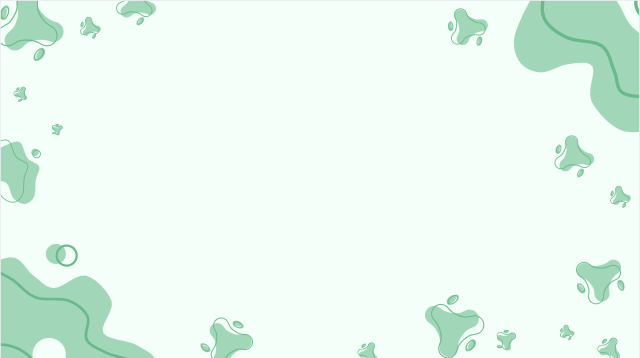
Reproduce this background procedurally as a WebGL 2 fragment shader.

```glsl
#version 300 es
precision highp float;
// Pale mint backdrop framed by green organic blobs, loose outlines and small trefoils.

#define CANVAS vec2(768.0, 430.0)
#define PAPER vec3(0.96, 1.0, 0.98)
#define LEAF vec3(0.63, 0.84, 0.72)
#define INK vec3(0.41, 0.73, 0.54)
#define FRAME vec3(0.91, 0.93, 0.93)
#define BOLD 2.0
#define KNOTS 12
#define STEPS 6

uniform vec2 u_resolution;
out vec4 fragColor;

// Knots of closed curves, in canvas units with y pointing down.
const vec2 CORNER_TOP[KNOTS] = vec2[](
  vec2(660, -25), vec2(620, 35), vec2(622, 72), vec2(648, 87), vec2(682, 77), vec2(711, 80),
  vec2(710, 122), vec2(750, 158), vec2(800, 140), vec2(775, 54), vec2(755, 28), vec2(728, -10));
const vec2 RIBBON_TOP[KNOTS] = vec2[](
  vec2(652, -15), vec2(653, 22), vec2(680, 45), vec2(722, 55), vec2(737, 85), vec2(748, 112),
  vec2(790, 110), vec2(850, 60), vec2(850, 0), vec2(850, -60), vec2(760, -90), vec2(650, -70));
const vec2 CORNER_LOW[KNOTS] = vec2[](
  vec2(-40, 340), vec2(12, 309), vec2(40, 331), vec2(65, 346), vec2(103, 331), vec2(134, 362),
  vec2(124, 400), vec2(165, 415), vec2(185, 440), vec2(120, 490), vec2(0, 490), vec2(-60, 420));
const vec2 RIBBON_LOW[KNOTS] = vec2[](
  vec2(-20, 330), vec2(10, 333), vec2(42, 357), vec2(82, 361), vec2(105, 380), vec2(104, 408),
  vec2(128, 424), vec2(165, 440), vec2(160, 490), vec2(60, 500), vec2(-40, 490), vec2(-70, 400));
const vec2 SIDE[KNOTS] = vec2[](
  vec2(-10, 185), vec2(8, 174), vec2(24, 171), vec2(33, 190), vec2(47, 200), vec2(43, 216),
  vec2(41, 236), vec2(30, 245), vec2(16, 238), vec2(8, 220), vec2(-8, 215), vec2(-15, 200));

// Trefoils: centre, radius, direction of the lobe between the two seeds.
const vec4 LARGE[7] = vec4[](
  vec4(38, 30, 42, 2.4), vec4(165, 4, 25, 2.5), vec4(562, 32, 25, 2.0), vec4(690, 187, 25, 2.35),
  vec4(720, 333, 31, 1.45), vec4(541, 393, 38, -0.42), vec4(273, 413, 31, 4.05));
const vec3 SMALL[8] = vec3[](
  vec3(109, 33, 13), vec3(26, 113, 9), vec3(69, 156, 7), vec3(745, 236, 13),
  vec3(443, 424, 13), vec3(608, 409, 13), vec3(681, 399, 9), vec3(733, 420, 15));

// Signed distance to a closed Catmull-Rom curve.
float splineDistance(vec2 p, vec2 k[KNOTS]) {
  float nearest = 1e9, side = 1.0;
  vec2 a = k[0];
  for (int i = 0; i < KNOTS; i++) {
    vec2 k0 = k[(i + KNOTS - 1) % KNOTS], k1 = k[i];
    vec2 k2 = k[(i + 1) % KNOTS], k3 = k[(i + 2) % KNOTS];
    for (int j = 1; j <= STEPS; j++) {
      float t = float(j) / float(STEPS);
      vec2 b = k1 + 0.5 * t * (k2 - k0 + t * (2.0 * k0 - 5.0 * k1 + 4.0 * k2 - k3
             + t * (3.0 * (k1 - k2) + k3 - k0)));
      vec2 e = b - a, w = p - a;
      vec2 q = w - e * clamp(dot(w, e) / dot(e, e), 0.0, 1.0);
      nearest = min(nearest, dot(q, q));
      if ((a.y > p.y) != (b.y > p.y) && p.x < a.x + e.x * w.y / e.y) side = -side;
      a = b;
    }
  }
  return side * sqrt(nearest);
}

vec2 rotate(vec2 p, float angle) {
  float c = cos(angle), s = sin(angle);
  return vec2(c * p.x + s * p.y, c * p.y - s * p.x);
}

float smoothMin(float a, float b, float k) {
  float h = max(k - abs(a - b), 0.0) / k;
  return min(a, b) - 0.25 * h * h * k;
}

// Three rounded arms blended at the centre, unit radius.
float trefoil(vec2 p) {
  float d = 1e3;
  for (int i = 0; i < 3; i++) {
    vec2 q = rotate(p, float(i) * 2.0944);
    q.x -= clamp(q.x, 0.0, 0.65);
    d = smoothMin(d, length(q) - 0.29, 0.3);
  }
  return d;
}

float ellipse(vec2 p, vec2 radii) {
  return (length(p / radii) - 1.0) * radii.y;
}

float cover(float d) {
  return clamp(0.5 - d * u_resolution.x / CANVAS.x, 0.0, 1.0);
}

void fill(inout vec3 color, float d) { color = mix(color, LEAF, cover(d)); }

void stroke(inout vec3 color, float d, float halfWidth) {
  color = mix(color, INK, cover(abs(d) - halfWidth));
}

// Trefoil with a shifted outline and two seeds.
void motif(inout vec3 color, vec2 p, float size, float angle) {
  vec2 q = rotate(p, angle) / size;
  if (dot(q, q) > 2.5) return;
  float pen = 0.3 + 0.008 * size;
  fill(color, trefoil(q) * size);
  stroke(color, trefoil(rotate(q - vec2(0.08, 0.1), 0.22)) * size, pen);
  for (float s = -1.0; s < 2.0; s += 2.0) {
    vec2 seed = rotate(rotate(q, s * 1.13) - vec2(0.88, 0.0), 1.2 + 0.3 * s);
    fill(color, ellipse(seed, vec2(0.17, 0.1)) * size);
    stroke(color, ellipse(seed - vec2(0.03, 0.04), vec2(0.18, 0.1)) * size, pen);
  }
}

void main() {
  vec2 p = gl_FragCoord.xy / u_resolution * CANVAS;
  p.y = CANVAS.y - p.y;
  vec3 color = PAPER;

  // Corner masses and their bold ribbons.
  fill(color, splineDistance(p, CORNER_TOP));
  stroke(color, splineDistance(p, RIBBON_TOP), BOLD);
  stroke(color, length(p - vec2(785, 3)) - 22.0, BOLD);
  fill(color, max(splineDistance(p, CORNER_LOW), 20.0 - length(p - vec2(59, 426))));
  stroke(color, splineDistance(p, RIBBON_LOW), 0.8 * BOLD);
  stroke(color, length(p - vec2(0, 465)) - 51.0, 0.8 * BOLD);

  // Side blob and the overlapping discs and rings.
  fill(color, splineDistance(p, SIDE));
  stroke(color, splineDistance(p + vec2(14, 2), SIDE), 0.5);
  fill(color, length(p - vec2(67, 305)) - 12.0);
  stroke(color, length(p - vec2(80, 307)) - 12.0, 1.3);
  fill(color, length(p - vec2(42, 183)) - 4.5);
  stroke(color, length(p - vec2(44, 185)) - 4.5, 0.5);

  // Scattered trefoils.
  for (int i = 0; i < 7; i++) motif(color, p - LARGE[i].xy, LARGE[i].z, LARGE[i].w);
  for (int i = 0; i < 8; i++) motif(color, p - SMALL[i].xy, SMALL[i].z, 2.3 + 0.6 * float(i % 3));

  // Thin frame on the left, top and right.
  color = mix(color, FRAME, cover(min(min(p.x, CANVAS.x - p.x), p.y) - 1.0));
  fragColor = vec4(color, 1.0);
}
```
